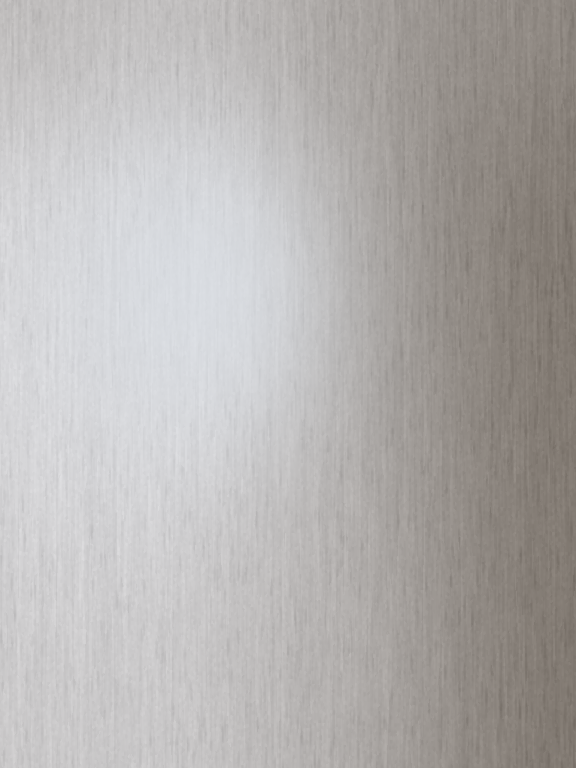
Give the GLSL for this texture, as a Shadertoy shader.

```glsl
// Pale wood-grain laminate under a soft window reflection.
// Broad gradients set the light; stretched cellular noise draws fine vertical
// lines, short dark pores and speckle, and layered sines add wider bands.

const vec3 SHADE_COLOR = vec3(0.51, 0.48, 0.45);
const vec3 LIGHT_COLOR = vec3(0.85, 0.85, 0.86);

vec3 hash3(vec2 cell) {
    vec3 q = fract(cell.xyx * vec3(0.1031, 0.1030, 0.0973));
    q += dot(q, q.yzx + 33.33);
    return fract((q.xxy + q.yzz) * q.zyx);
}

// Soft elliptical spot, 1 at its centre.
float glow(vec2 p, vec2 center, vec2 radius) {
    vec2 d = (p - center) / radius;
    return exp(-dot(d, d));
}

// Cellular noise: x is distance to the nearest point, y is its random tone.
vec2 cellular(vec2 p) {
    vec2 base = floor(p);
    vec2 nearest = vec2(9.0, 0.0);
    for (int j = -1; j <= 1; j++) {
        for (int i = -1; i <= 1; i++) {
            vec2 cell = base + vec2(i, j);
            vec3 rnd = hash3(cell + 57.0);
            float d = length(cell + rnd.xy - p);
            if (d < nearest.x) nearest = vec2(d, rnd.z);
        }
    }
    return nearest;
}

// Signed grains of random tone that fade out at their edges.
float grains(vec2 p, vec2 density) {
    vec2 c = cellular(p * density);
    return (c.y - 0.5) * (1.0 - smoothstep(0.15, 0.85, c.x));
}

// Sparse pores: only the given share of cells holds one.
float pores(vec2 p, vec2 density, float share) {
    vec2 c = cellular(p * density);
    return smoothstep(1.0 - share, 1.0, c.y) * (1.0 - smoothstep(0.1, 0.6, c.x));
}

// Wide vertical bands from layered sines.
float bands(float x) {
    float sum = 0.0;
    float amplitude = 0.5;
    float frequency = 23.0;
    for (int i = 0; i < 5; i++) {
        sum += amplitude * sin(x * frequency + float(i) * 2.1);
        amplitude *= 0.8;
        frequency *= 2.17;
    }
    return sum;
}

// Overall light level, 0 in shade and 1 in the reflection.
float lightLevel(vec2 p) {
    float level = mix(0.80, -0.02, smoothstep(0.22, 1.02, p.x));
    level += 0.30 * glow(p, vec2(0.41, 0.83), vec2(0.21, 0.27));
    level += 0.21 * glow(p, vec2(0.10, 0.74), vec2(0.38, 0.42));
    level += 0.12 * glow(p, vec2(0.66, 0.25), vec2(0.20, 0.50));
    level += 0.16 * glow(p, vec2(0.95, 1.36), vec2(0.40, 0.32));
    level -= 0.14 * smoothstep(0.90, 1.33, p.y) * (1.0 - p.x);
    // Ease into the brightest level rather than clipping.
    float over = max(level - 0.88, 0.0);
    return level - over + 0.20 * (1.0 - exp(-over / 0.20));
}

void mainImage(out vec4 fragColor, in vec2 fragCoord) {
    vec2 p = fragCoord / iResolution.x;

    // Grain drifts very slightly along its length.
    vec2 g = p;
    g.x += 0.0015 * sin(p.y * 3.1 + p.x * 5.0);

    float grain = 0.036 * grains(g, vec2(180.0, 3.0));
    grain += 0.040 * grains(g + 3.7, vec2(200.0, 14.0));
    grain += 0.036 * grains(p + 8.3, vec2(190.0, 130.0));
    grain -= 0.038 * pores(g + 5.1, vec2(150.0, 24.0), 0.35);
    grain += 0.004 * bands(g.x) + 0.003;

    // The reflection washes the grain out.
    float light = lightLevel(p);
    float washout = glow(p, vec2(0.34, 0.83), vec2(0.27, 0.28));
    grain *= 1.0 - 0.65 * washout;

    vec3 color = mix(SHADE_COLOR, LIGHT_COLOR, light);
    color += grain + vec3(-0.012, 0.0, 0.008) * washout;
    fragColor = vec4(color, 1.0);
}
```
